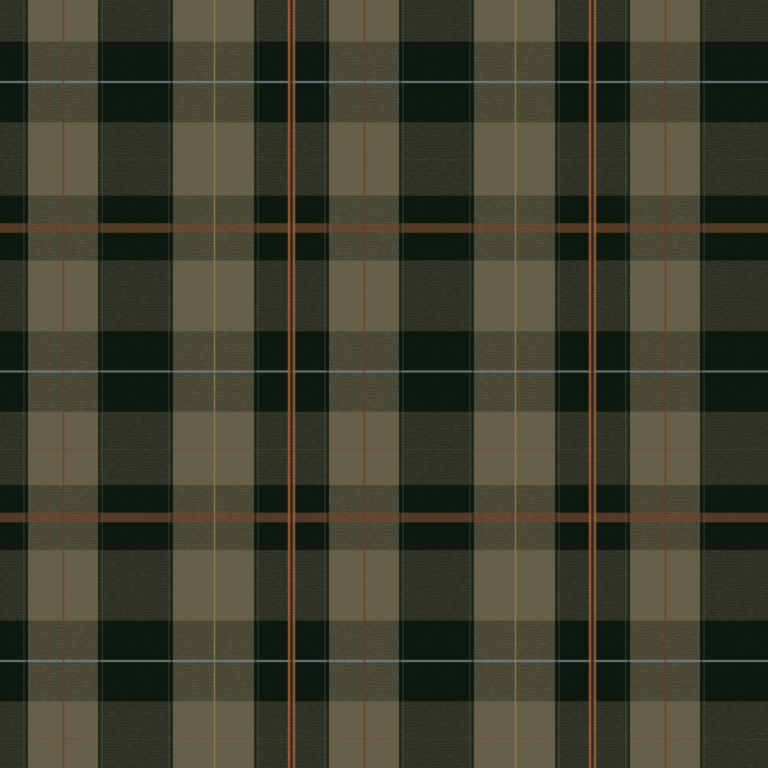
Reproduce this pattern procedurally as a Shadertoy shader.

```glsl
// Woven tartan cloth: olive and dark green bands with fine coloured overchecks.
#define THREADS 768.0             // cloth units per canvas height
#define SETT vec2(301.0, 289.5)   // repeat size in cloth units
#define WARP_SHARE 0.655          // how strongly the vertical yarns show
#define GRAIN 0.035               // strength of the yarn slubs
#define OLIVE vec3(0.405, 0.375, 0.285)
#define GREEN vec3(0.055, 0.095, 0.060)
#define ORANGE vec3(0.60, 0.38, 0.23)
#define RUST vec3(0.43, 0.23, 0.15)
#define GOLD vec3(0.57, 0.49, 0.30)
#define SKY vec3(0.45, 0.51, 0.52)

// Distance to the nearest repeat of a stripe centre
float repeatDist(float x, float centre, float period) {
    return abs(mod(x - centre + 0.5 * period, period) - 0.5 * period);
}

// Box-filtered coverage of a stripe with the given half width
float stripe(float d, float halfWidth, float blur) {
    float hi = min(d + 0.5 * blur, halfWidth);
    float lo = max(d - 0.5 * blur, -halfWidth);
    return clamp((hi - lo) / blur, 0.0, 1.0);
}

vec2 hash2(vec2 p) {
    vec3 q = fract(p.xyx * vec3(0.1031, 0.1030, 0.0973));
    q += dot(q, q.yzx + 33.33);
    return fract((q.xx + q.yz) * q.zy);
}

// Distance to the nearest random feature point
float cellular(vec2 p) {
    vec2 cell = floor(p);
    float nearest = 2.0;
    for (int j = -1; j <= 1; j++)
        for (int i = -1; i <= 1; i++) {
            vec2 id = cell + vec2(i, j);
            nearest = min(nearest, length(id + hash2(id) - p));
        }
    return nearest;
}

void mainImage(out vec4 fragColor, in vec2 fragCoord) {
    vec2 p = fragCoord / iResolution.y * THREADS;
    p.y = THREADS - p.y;
    float blur = max(THREADS / iResolution.y, 1.3);

    // Broad bands of the warp (vertical) and weft (horizontal)
    float plainDist = repeatDist(p.x, 135.5, SETT.x);
    float orangeDist = repeatDist(p.x, 291.5, SETT.x);
    float bandDist = min(plainDist, orangeDist);
    float warpDark = stripe(bandDist, 37.5, blur);
    float skyDist = repeatDist(p.y, 82.0, SETT.y);
    float rustDist = repeatDist(p.y, 228.0, SETT.y);
    float weftDark = max(stripe(skyDist, 40.3, blur), stripe(rustDist, 32.5, blur));

    vec3 warp = mix(OLIVE, GREEN, warpDark);
    vec3 weft = mix(OLIVE, GREEN, weftDark);
    vec3 col = mix(weft, warp, WARP_SHARE);
    float mixed = abs(warpDark - weftDark);
    col += 0.012 * mixed;

    // Weft overcheck
    col = mix(col, RUST, 0.22 * stripe(repeatDist(p.y, 160.0, SETT.y), 0.8, blur));
    col = mix(col, vec3(0.42, 0.28, 0.19), 0.74 * stripe(rustDist, 4.8, blur));
    col = mix(col, SKY, 0.85 * stripe(skyDist, 1.1, blur));

    // Dark and pale pinstripes inside the edges of the green warp
    col = mix(col, GREEN, 0.45 * stripe(abs(bandDist - 36.2), 0.9, blur));
    col = mix(col, vec3(0.32, 0.36, 0.30), 0.40 * stripe(abs(bandDist - 33.3), 0.6, blur));

    // Warp overcheck: rust, gold and a paired orange line
    col = mix(col, RUST, 0.70 * stripe(repeatDist(p.x, 63.5, SETT.x), 0.8, blur));
    col = mix(col, GOLD, 0.80 * stripe(repeatDist(p.x, 214.5, SETT.x), 0.7, blur));
    col = mix(col, vec3(0.24, 0.15, 0.10), 0.80 * stripe(orangeDist, 1.6, blur));
    col = mix(col, ORANGE, 0.85 * stripe(abs(orangeDist - 2.5), 1.2, blur));

    // Slubs and fine ribs, strongest where the two yarn colours mingle
    float slub = cellular(p * vec2(0.16, 0.45)) - 0.5;
    float rib = 0.22 * sin(p.y * 2.1) + 0.12 * sin(p.x * 1.7 + p.y * 0.6);
    col += GRAIN * (0.2 + 0.8 * mixed) * (slub + rib);

    fragColor = vec4(clamp(col, 0.0, 1.0), 1.0);
}
```
